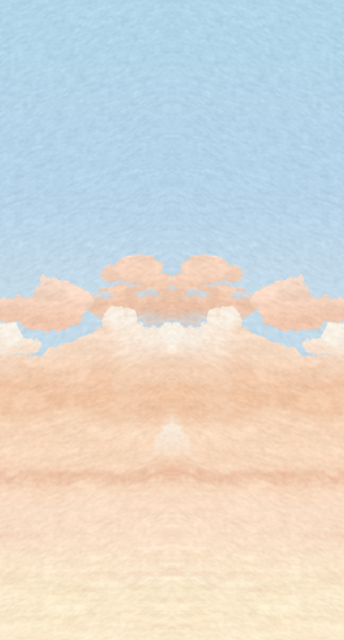
Write a Shadertoy shader that draws this texture.

```glsl
vec2 gradientAt(vec2 cell) {
    vec3 h = fract(cell.xyx * vec3(0.1031, 0.1030, 0.0973));
    h += dot(h, h.yzx + 33.33);
    return fract((h.xx + h.yz) * h.zy) * 2.0 - 1.0;
}

float gradientNoise(vec2 p) {
    vec2 i = floor(p), f = fract(p);
    vec2 u = f * f * (3.0 - 2.0 * f);
    float a = dot(gradientAt(i), f);
    float b = dot(gradientAt(i + vec2(1, 0)), f - vec2(1, 0));
    float c = dot(gradientAt(i + vec2(0, 1)), f - vec2(0, 1));
    float d = dot(gradientAt(i + vec2(1, 1)), f - vec2(1, 1));
    return mix(mix(a, b, u.x), mix(c, d, u.x), u.y);
}

float fbm(vec2 p) {
    float sum = 0.0, amplitude = 0.6;
    for (int i = 0; i < 4; i++) {
        sum += amplitude * gradientNoise(p);
        p = mat2(1.6, 1.2, -1.2, 1.6) * p + 7.3;
        amplitude *= 0.55;
    }
    return sum;
}

float ellipse(vec2 p, vec2 center, vec2 radius) {
    return (length((p - center) / radius) - 1.0) * min(radius.x, radius.y);
}

float cover(float dist, float softness) {
    return 1.0 - smoothstep(-softness, softness, dist);
}

float glow(vec2 p, vec2 center, vec2 radius) {
    vec2 d = (p - center) / radius;
    return exp(-dot(d, d));
}

vec3 skyColor(float depth) {
    vec3 sky = mix(vec3(0.70, 0.84, 0.91), vec3(0.715, 0.83, 0.915), smoothstep(0.0, 0.28, depth));
    return mix(sky, vec3(0.765, 0.855, 0.915), smoothstep(0.28, 0.46, depth));
}

// Broad washes below the cloud tops
vec3 bankColor(float depth) {
    vec3 c = mix(vec3(0.97, 0.86, 0.77), vec3(0.945, 0.785, 0.66), smoothstep(0.53, 0.615, depth));
    c = mix(c, vec3(0.97, 0.845, 0.735), smoothstep(0.625, 0.68, depth));
    c = mix(c, vec3(0.977, 0.87, 0.775), smoothstep(0.75, 0.80, depth));
    return mix(c, vec3(0.982, 0.915, 0.795), smoothstep(0.81, 0.94, depth));
}

float centerCloud(vec2 p) {
    float d = ellipse(p, vec2(0.055, 0.422), vec2(0.038, 0.027));
    d = min(d, ellipse(p, vec2(0.085, 0.426), vec2(0.026, 0.013)));
    d = min(d, ellipse(p, vec2(0.025, 0.467), vec2(0.085, 0.037)));
    return min(d, ellipse(p, vec2(0.092, 0.474), vec2(0.040, 0.024)));
}

float cloudGaps(vec2 p) {
    float d = ellipse(p, vec2(0.038, 0.459), vec2(0.018, 0.005));
    d = min(d, ellipse(p, vec2(0.078, 0.440), vec2(0.022, 0.004)));
    d = min(d, ellipse(p, vec2(0.0, 0.447), vec2(0.007, 0.005)));
    return min(d, ellipse(p, vec2(0.108, 0.462), vec2(0.014, 0.005)));
}

float sideCloud(vec2 p) {
    float d = ellipse(p, vec2(0.183, 0.460), vec2(0.034, 0.028));
    d = min(d, ellipse(p, vec2(0.194, 0.488), vec2(0.055, 0.029)));
    d = min(d, ellipse(p, vec2(0.148, 0.472), vec2(0.025, 0.024)));
    return min(d, ellipse(p, vec2(0.255, 0.483), vec2(0.044, 0.022)));
}

float edgeCrest(vec2 p) {
    float d = ellipse(p, vec2(0.262, 0.532), vec2(0.030, 0.026));
    return min(d, ellipse(p, vec2(0.232, 0.540), vec2(0.023, 0.016)));
}

void mainImage(out vec4 fragColor, in vec2 fragCoord) {
    // Height is one unit; depth grows downward, sides mirror about the middle
    vec2 uv = fragCoord / iResolution.xy;
    vec2 p = vec2(abs(uv.x - 0.5) * 276.0 / 512.0, 1.0 - uv.y);
    float billow = fbm(p * 42.0);
    float wash = fbm(p * vec2(12.0, 30.0) + 4.0);
    float streak = fbm(p * vec2(14.0, 70.0) + 19.0);
    vec2 q = p + 0.022 * vec2(billow, fbm(p * 42.0 + 51.0));
    float dapple = smoothstep(-0.12, 0.12, fbm(p * vec2(22.0, 36.0) + 31.0)) - 0.5;
    vec3 white = vec3(0.975, 0.945, 0.895);
    vec3 color = skyColor(p.y) + 0.015 * wash;

    // Floating peach clouds
    vec3 peach = mix(vec3(0.96, 0.83, 0.745), vec3(0.935, 0.775, 0.67), smoothstep(0.40, 0.48, p.y));
    peach += 0.05 * wash + 0.035 * dapple;
    float haze = smoothstep(0.482, 0.503, q.y + wash * 0.015);
    float gaps = cover(cloudGaps(q) + 0.004 * billow, 0.003);
    color = mix(color, peach, cover(centerCloud(q), 0.0025) * (1.0 - 0.75 * gaps) * (1.0 - 0.5 * haze));
    vec3 sidePeach = mix(vec3(0.968, 0.855, 0.78), vec3(0.945, 0.785, 0.685), smoothstep(0.445, 0.505, p.y));
    color = mix(color, sidePeach + 0.05 * wash + 0.03 * dapple, cover(sideCloud(q), 0.0022));

    // Large bank with pale crests
    float ridge = 0.506 + 0.034 * smoothstep(0.08, 0.19, q.x) + 0.017 * smoothstep(0.188, 0.207, q.x);
    float crest = ellipse(q, vec2(0.083, 0.502), vec2(0.026, 0.022));
    float bank = min(ridge - q.y, min(crest, edgeCrest(q)));
    float pale = glow(q, vec2(0.0, 0.522), vec2(0.075, 0.030));
    pale = max(pale, glow(q, vec2(0.083, 0.495), vec2(0.030, 0.020)));
    pale = max(pale, glow(q, vec2(0.255, 0.524), vec2(0.042, 0.024)));
    vec3 body = bankColor(p.y + 0.025 * wash) + 0.03 * wash + 0.025 * streak;
    body += dapple * vec3(0.012, 0.028, 0.035) * (1.0 - smoothstep(0.6, 0.85, p.y));
    body = mix(body, white, clamp(pale * (1.1 + 1.4 * billow + 0.3 * dapple), 0.0, 1.0));

    // Small pale peak and the dark ragged band
    float peak = cover(abs(q.x) - 0.75 * (q.y - 0.651), 0.008) * (1.0 - smoothstep(0.665, 0.725, q.y));
    body = mix(body, white, 0.75 * peak);
    float bandOffset = (q.y - 0.746 + 0.022 * wash) / 0.010;
    float band = exp(-bandOffset * bandOffset) * (0.75 + 0.8 * billow);
    band = max(band, 0.85 * glow(q, vec2(0.0, 0.736), vec2(0.036, 0.014)));
    body = mix(body, vec3(0.92, 0.735, 0.62), clamp(band, 0.0, 0.85));

    // Low horizontal streaks
    body += smoothstep(0.80, 0.88, p.y) * streak * vec3(0.025, 0.06, 0.08);
    body = mix(body, vec3(0.955, 0.82, 0.71), 0.6 * glow(q, vec2(0.265, 0.838), vec2(0.035, 0.008)));
    body = mix(body, vec3(0.955, 0.83, 0.73), 0.5 * glow(q, vec2(0.0, 0.898), vec2(0.18, 0.005)));
    color = mix(color, body, cover(bank, 0.0022));

    // Slanted paper grain
    vec2 slanted = vec2(p.x, p.y - 0.3 * p.x);
    float grain = gradientNoise(slanted * vec2(60.0, 130.0)) + 0.9 * gradientNoise(slanted * vec2(150.0, 230.0));
    fragColor = vec4(clamp(color + 0.042 * grain, 0.0, 1.0), 1.0);
}
```
